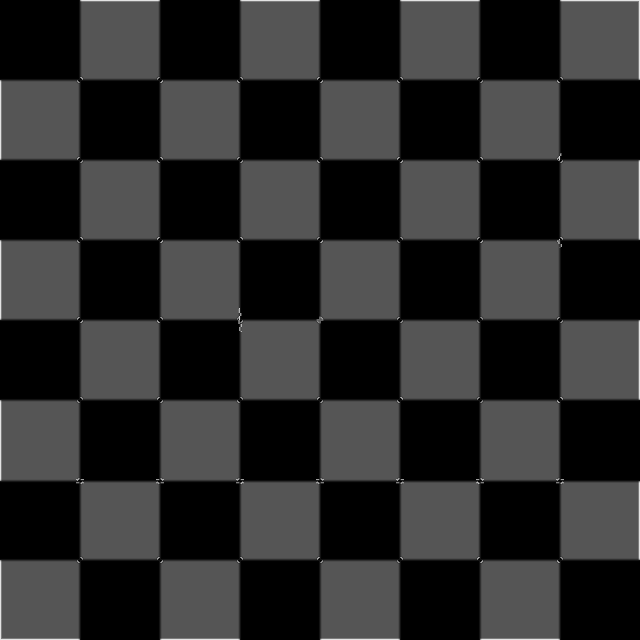
Reproduce this pattern procedurally as a WebGL 1 fragment shader.

```glsl
precision highp float;
// Eight by eight checkerboard with soft seams, pale rims and chipped corners.

uniform vec2 u_resolution;

const float CELLS = 8.0;
const vec3 DARK = vec3(0.0);
const vec3 GREY = vec3(0.333);
const vec3 PALE = vec3(0.89);

float hash(vec2 p) {
    vec3 h = fract(p.xyx * vec3(0.1031, 0.1030, 0.0973));
    h += dot(h, h.yzx + 33.33);
    return fract((h.x + h.y) * h.z);
}

// Antialiased fill of a signed distance.
float coverage(float d, float px) {
    return clamp(0.5 - d / px, 0.0, 1.0);
}

float box(vec2 p, vec2 halfSize) {
    vec2 d = abs(p) - halfSize;
    return length(max(d, 0.0)) + min(max(d.x, d.y), 0.0);
}

// One where two grid nodes coincide.
float isNode(vec2 a, vec2 b) {
    return step(distance(a, b), 0.25);
}

// Jagged vertical fracture between two heights around a node.
float crack(vec2 q, float low, float high, float px) {
    float jitter = (hash(vec2(floor(q.y * 22.0), 7.0)) - 0.5) * 0.035;
    vec2 middle = vec2(jitter, 0.5 * (low + high));
    return coverage(box(q - middle, vec2(0.006, 0.5 * (high - low))), px);
}

// Signed distance to the nearest seam, positive inside chamfered grey cells.
float seamDistance(vec2 a, float chamfer, float grey) {
    float d = min(a.x, a.y);
    return mix(-d, min(d, chamfer), grey);
}

// Pale flakes around the grid nodes.
float flakes(vec2 q, vec2 a, vec2 node, float chamfer, float grey, float px) {
    // Short diagonal chip on every grey corner
    float chipDistance = max(abs(chamfer) - 0.006, abs(a.x - a.y) - 0.026);
    float chip = coverage(chipDistance, px) * grey;
    chip *= 0.75 + 0.25 * hash(node * 2.0 + step(0.0, q));

    // Horizontal dashes along the worn row
    float dashDistance = box(a - vec2(0.03, 0.02), vec2(0.02, 0.006));
    float wornRow = step(abs(node.y - 2.0), 0.25);
    float wear = coverage(dashDistance, px) * wornRow * 0.8;

    // Star at the centre
    float star = min(box(q, vec2(0.04, 0.006)), box(q, vec2(0.006, 0.04)));
    wear = max(wear, coverage(star, px) * isNode(node, vec2(4.0)) * 0.8);

    // Longer fractures
    wear = max(wear, crack(q, -0.15, 0.15, px) * isNode(node, vec2(3.0, 4.0)));
    wear = max(wear, crack(q, -0.01, 0.08, px) * isNode(node, vec2(7.0, 6.0)));
    wear = max(wear, crack(q, -0.09, 0.01, px) * isNode(node, vec2(7.0, 5.0)));
    return max(chip, wear);
}

void main() {
    vec2 p = CELLS * gl_FragCoord.xy / u_resolution;
    float px = CELLS / min(u_resolution.x, u_resolution.y);

    // Slight sag of one horizontal seam
    p.y += 0.015 * (1.0 - smoothstep(0.0, 0.5, abs(p.y - 2.0)));

    vec2 cell = floor(p);
    vec2 node = floor(p + 0.5);
    vec2 q = p - node;
    float grey = 1.0 - mod(cell.x + cell.y, 2.0);

    // The outer boundary is not a seam, so push it far away
    vec2 outer = step(0.5 * CELLS - 0.5, abs(node - 0.5 * CELLS));
    vec2 a = abs(q) + outer;
    float chamfer = (a.x + a.y - 0.045) * 0.7071;

    float seam = seamDistance(a, chamfer, grey);
    float soft = max(0.026, px);
    float fill = smoothstep(0.004 - soft, 0.004 + soft, seam);
    vec3 color = mix(DARK, GREY, fill);

    // Pale rim where grey cells meet the canvas boundary
    vec2 inset = min(p, CELLS - p);
    float rim = coverage(min(inset.x, inset.y) - 0.016, px) * fill * grey;
    float flake = flakes(q, a, node, chamfer, grey, px);
    color = mix(color, PALE, max(rim, flake));

    gl_FragColor = vec4(color, 1.0);
}
```
